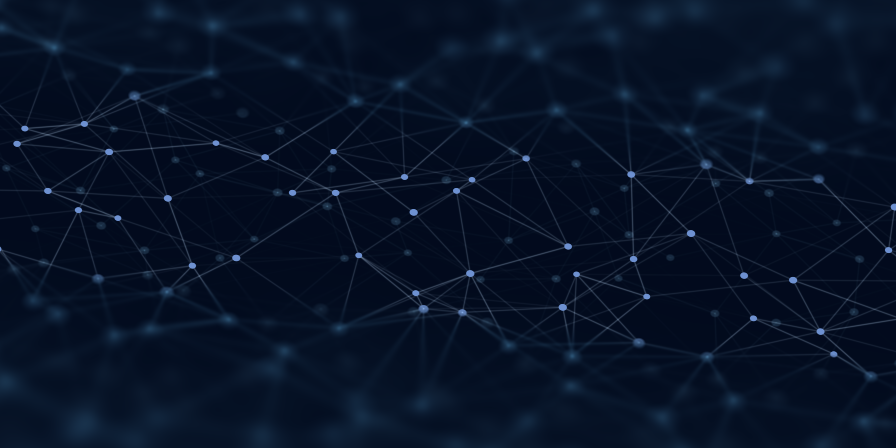
A Shadertoy shader for this background:

```glsl
// A tilted web of glowing points joined by thin lines over deep navy.
// Points sit on a jittered grid, near neighbours are linked at random, and
// blur grows away from a diagonal focus band, like a shallow depth of field.

const vec3  NAVY        = vec3(0.006, 0.040, 0.112);
const vec3  HAZE        = vec3(0.022, 0.040, 0.044);
const vec3  DOT_SHARP   = vec3(0.43, 0.57, 0.82);
const vec3  DOT_SOFT    = vec3(0.15, 0.29, 0.42);
const vec3  LINE_SHARP  = vec3(0.29, 0.32, 0.34);
const vec3  LINE_SOFT   = vec3(0.12, 0.21, 0.25);
const vec3  BACK_DOT    = vec3(0.10, 0.145, 0.165);
const vec3  BACK_LINE   = vec3(0.035, 0.050, 0.055);
const vec2  CELL        = vec2(0.155, 0.128);  // grid spacing
const float JITTER      = 0.92;
const float DOT_RADIUS  = 0.0076;
const float LINE_WIDTH  = 0.0009;
const float LINK_CHANCE = 0.55;
const float TILT        = 0.12;    // fall of the focus band, radians
const float FOCUS_HALF  = 0.17;    // half height of the sharp band
const float BLUR_ABOVE  = 0.075;   // blur gained per unit of height
const float BLUR_BELOW  = 0.100;
const float BACK_BLUR   = 0.0012;

float hash1(vec2 p) {
    vec3 q = fract(vec3(p.xyx) * 0.1031);
    q += dot(q, q.yzx + 33.33);
    return fract((q.x + q.y) * q.z);
}

vec2 hash2(vec2 p) {
    return vec2(hash1(p + 17.3), hash1(p.yx + 71.9));
}

float noise(vec2 p) {
    vec2 i = floor(p), f = fract(p);
    f = f * f * (3.0 - 2.0 * f);
    return mix(mix(hash1(i), hash1(i + vec2(1, 0)), f.x),
               mix(hash1(i + vec2(0, 1)), hash1(i + vec2(1, 1)), f.x), f.y);
}

vec2 nodeAt(vec2 cell, float seed) {
    return (cell + 0.5 + JITTER * (hash2(cell + seed) - 0.5)) * CELL;
}

float segmentDistance(vec2 p, vec2 a, vec2 b) {
    vec2 ab = b - a, ap = p - a;
    return length(ap - ab * clamp(dot(ap, ab) / dot(ab, ab), 0.0, 1.0));
}

// Disc whose light spreads out and dims as the blur grows
float dotGlow(vec2 d, float radius, float blur, float pixel) {
    float spread = radius + blur;
    float soft = 0.6 * pixel + 0.85 * blur;
    float dist = length(d * vec2(0.88, 1.08));
    float disc = 1.0 - smoothstep(spread - soft, spread + soft, dist);
    return disc * pow(radius / spread, 1.3);
}

// Returns line light in x and dot light in y
vec2 web(vec2 p, float seed, float blur, float pixel) {
    vec2 home = floor(p / CELL), light = vec2(0.0);
    float sigma = length(vec3(LINE_WIDTH, 0.40 * pixel, 0.5 * blur));
    float dimming = pow(LINE_WIDTH / sigma, 0.85);

    for (int y = -2; y <= 1; y++)
    for (int x = -3; x <= 3; x++) {
        vec2 cell = home + vec2(x, y);
        vec2 a = nodeAt(cell, seed);
        float size = DOT_RADIUS * mix(0.85, 1.1, hash1(cell + seed + 5.7));
        light.y += dotGlow(p - a, size, blur, pixel);

        // Links to the right and to the row above, each pair only once
        for (int v = 0; v <= 1; v++)
        for (int u = -2; u <= 2; u++) {
            if (v == 0 && u <= 0) continue;
            vec2 offset = vec2(u, v);
            float pick = hash1(cell * 1.7 + offset * 7.3 + seed);
            if (pick > LINK_CHANCE) continue;
            vec2 b = nodeAt(cell + offset, seed);
            float reach = 1.0 - smoothstep(0.20, 0.43, distance(a, b));
            float d = segmentDistance(p, a, b) / sigma;
            float strength = mix(1.0, 0.4, pick / LINK_CHANCE);
            light.x += reach * strength * dimming * exp(-0.5 * d * d);
        }
    }
    return light;
}

void mainImage(out vec4 fragColor, in vec2 fragCoord) {
    float pixel = 1.0 / iResolution.y;
    vec2 p = (fragCoord - 0.5 * iResolution.xy) * pixel;
    float c = cos(TILT), s = sin(TILT);
    vec2 q = vec2(c * p.x - s * p.y, s * p.x + c * p.y + 0.01);

    // Blur depends on the distance from the focus band
    float away = max(abs(q.y) - FOCUS_HALF, 0.0);
    float blur = away * (q.y > 0.0 ? BLUR_ABOVE : BLUR_BELOW);
    float soft = smoothstep(0.0, 0.006, blur);

    // Navy ground with cloudy haze outside the band
    float cloud = 0.65 * noise(q * 4.0 + 9.0) + 0.35 * noise(q * 9.0 + 31.0);
    vec3 color = NAVY + HAZE * cloud * smoothstep(0.08, 0.45, abs(q.y));

    // Dim distant web, then the main one
    vec2 back = web(q + vec2(3.07, 5.03), 140.0, blur + BACK_BLUR, pixel);
    color += (BACK_LINE * back.x + BACK_DOT * back.y) * mix(1.0, 0.6, soft);

    vec2 front = web(q + vec2(7.0, 4.0), 23.0, blur, pixel);
    color += mix(LINE_SHARP, LINE_SOFT, soft) * front.x;
    vec3 dotColor = mix(DOT_SHARP, DOT_SOFT, soft);
    color = mix(color, dotColor, min(front.y, 1.0));

    fragColor = vec4(color, 1.0);
}
```
